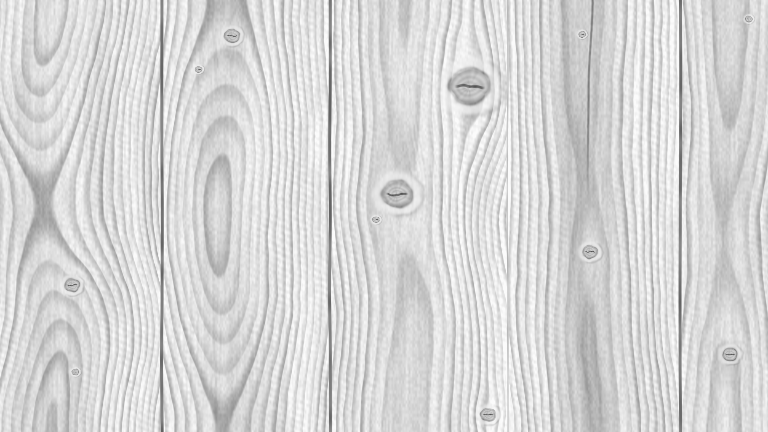
This texture is drawn by a WebGL 2 fragment shader. Its source:

```glsl
#version 300 es
precision highp float;
// Five whitewashed upright softwood planks with arched grain, knots and dark seams.
uniform vec2 u_resolution;
out vec4 outColor;

#define PLANK_WIDTH 0.4
#define FIRST_SEAM 0.375
#define SEAM_HALF 0.0032
#define RINGS 42.0
#define RING_DARK 0.21
#define WOOD_TONE 0.925
#define EYE_HIGH vec3(1.088, 0.799, 0.047)
#define EYE_LOW vec3(0.919, 0.551, 0.035)

// Character of each plank: heart x, arch swing, knot x, knot y.
const vec4 PLANKS[5] = vec4[5](
    vec4(0.115, 0.055, 0.167, 0.34),
    vec4(0.520, -0.040, 0.537, 0.917),
    vec4(0.940, 0.015, 1.130, 0.04),
    vec4(1.366, 0.010, 1.366, 0.417),
    vec4(1.690, 0.020, 1.690, 0.18));

float hash(vec2 p) {
    vec3 q = fract(p.xyx * 0.1031);
    q += dot(q, q.yzx + 33.33);
    return fract((q.x + q.y) * q.z);
}

float noise(vec2 p) {
    vec2 c = floor(p), f = fract(p);
    f = f * f * (3.0 - 2.0 * f);
    return mix(mix(hash(c), hash(c + vec2(1, 0)), f.x),
               mix(hash(c + vec2(0, 1)), hash(c + vec2(1, 1)), f.x), f.y);
}

// Noise centred on zero.
float wave(vec2 p) { return noise(p + 50.0) - 0.5; }

float seamX(int i) {
    return FIRST_SEAM + PLANK_WIDTH * float(i) - (i == 1 ? 0.011 : 0.0);
}

// Knot k of a plank as centre and radius.
vec3 knotOf(int plank, int k) {
    vec4 c = PLANKS[plank];
    float id = float(plank);
    if (k == 0) return vec3(c.zw, 0.017);
    if (k == 1) return vec3(c.x + 0.25 * (hash(vec2(id, 3.0)) - 0.5), hash(vec2(id, 8.0)), 0.008);
    return k == 2 ? EYE_HIGH : EYE_LOW;
}

// Grain lines flow sideways around a knot.
float bendAround(vec2 p, vec3 knot) {
    vec2 d = (p - knot.xy) / knot.z;
    return 0.9 * knot.z * d.x * inversesqrt(d.x * d.x + 1.0) * exp(-0.16 * d.x * d.x - 0.10 * d.y * d.y);
}

// Growth rings cut lengthwise: soft rise to a crisp late-wood edge.
float growthRings(float across, float depth) {
    float r = length(vec2(across, depth));
    float ring = RINGS * r * (1.0 + 1.2 * r);
    float f = fract(ring);
    float strength = 0.45 + 0.75 * hash(vec2(floor(ring), 5.0));
    return strength * smoothstep(0.3, 0.86, f) * (1.0 - smoothstep(0.86, 1.0, f));
}

// Paints a knot: pale collar, dark rim, ringed disc and a drying crack.
float paintKnot(float tone, vec2 p, vec3 knot) {
    vec2 d = (p - knot.xy) / knot.z;
    d.y *= 1.15;
    float q = length(d) + 0.22 * wave(d * 1.8 + knot.xy * 20.0);
    float disc = 1.0 - smoothstep(0.85, 1.0, q);
    float spokes = noise(vec2(atan(d.y, d.x) * 5.0 + 20.0, q));
    float face = 0.80 + 0.03 * sin(q * 21.0) - 0.09 * spokes;
    tone = mix(tone, 0.94, 0.6 * exp(-9.0 * (q - 1.35) * (q - 1.35)));
    tone = mix(tone, face, disc);
    tone -= 0.24 * exp(-90.0 * (q - 0.98) * (q - 0.98)) * (0.5 + noise(d * 2.5 + 9.0));
    tone -= 0.10 * exp(-40.0 * (q - 1.7) * (q - 1.7)) * smoothstep(-0.2, 0.9, d.x - 0.5 * d.y);
    float crack = abs(d.y + 0.25 * wave(vec2(d.x * 3.0, knot.y * 9.0)));
    return tone - 0.36 * (1.0 - smoothstep(0.03, 0.12, crack)) * (1.0 - smoothstep(0.5, 0.8, abs(d.x)));
}

void main() {
    vec2 p = gl_FragCoord.xy / u_resolution.y;
    float pixel = 1.0 / u_resolution.y;
    int plank = 0;
    for (int i = 0; i < 4; i++) if (p.x > seamX(i)) plank = i + 1;
    float id = float(plank);
    vec4 character = PLANKS[plank];
    int knots = plank == 2 ? 4 : 2;

    // Warp the grain, then bend it around the knots.
    float x = p.x;
    for (int k = 0; k < knots; k++) x -= bendAround(p, knotOf(plank, k));
    float across = x - character.x;
    across += (plank == 0 ? 0.07 : 0.03) * wave(vec2(p.y * 4.0, id * 7.0));
    across += 0.03 * wave(vec2(p.x * 7.0, p.y * 2.5 + id * 9.0));
    across += 0.004 * wave(vec2(p.x * 30.0, p.y * 22.0));
    float depth = 0.07 + character.y * cos(6.2832 * (p.y - 0.5)) + 0.03 * wave(vec2(p.y * 3.0, id * 5.0));

    // Rings, darker heartwood, broad streaks, fibres and saw marks.
    float heart = exp(-across * across / 0.004);
    float tone = WOOD_TONE - RING_DARK * growthRings(across, depth);
    tone -= heart * (0.045 + (plank == 3 ? 0.22 : 0.07) * noise(vec2(across * 45.0 + 40.0, p.y * 1.6)));
    tone += 0.08 * wave(vec2(across * 16.0, p.y * 1.5 + id * 11.0));
    tone += 0.07 * wave(vec2(x * 190.0, p.y * 9.0));
    tone += 0.07 * wave(p * vec2(270.0, 130.0));
    tone += 0.022 * sin(390.0 * (p.y + 0.45 * p.x)) * noise(p * vec2(60.0, 9.0)) * (1.0 - heart);

    // Long drying crack in the fourth plank.
    float split = abs(p.x - character.x - 0.02 * wave(vec2(p.y * 5.0, 2.0)));
    if (plank == 3) tone -= 0.3 * (1.0 - smoothstep(0.0005, 0.002 + pixel, split)) * smoothstep(0.5, 0.75, p.y);

    for (int k = 0; k < knots; k++) tone = paintKnot(tone, p, knotOf(plank, k));

    // Seams with pale worn edges; the third is nearly closed.
    for (int i = 0; i < 4; i++) {
        float d = abs(p.x - seamX(i) - 0.003 * wave(vec2(p.y * 6.0, float(i))));
        float halfWidth = SEAM_HALF * (i == 2 ? 0.45 : 1.0);
        float gap = 1.0 - smoothstep(halfWidth - 0.5 * pixel, halfWidth + 0.7 * pixel, d);
        tone += 0.05 * exp(-d * d / 0.0003);
        tone = mix(tone, (i == 2 ? 0.66 : 0.38) + 0.16 * noise(vec2(p.y * 30.0, float(i))), gap);
    }
    outColor = vec4(vec3(clamp(tone, 0.0, 0.985)), 1.0);
}
```
